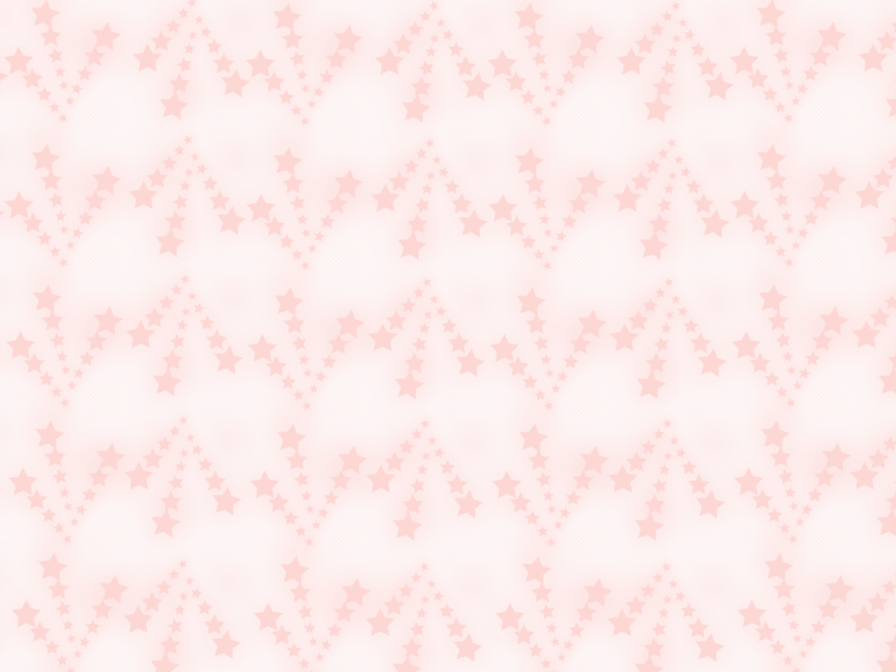
Give the GLSL for this pattern, as a Shadertoy shader.

```glsl
// Pale pink wallpaper of star fans: three arms of growing stars spread from a tip,
// in columns that alternate between hanging and rising fans. Each star is a distance
// function with a halo; blurred blobs and faint halftone patches lie behind.

const float DESIGN_HEIGHT = 864.0;          // design units down the canvas
const vec2  PERIOD = vec2(311.0, 180.0);    // spacing of equal fans
const vec2  HANGING_TIP = vec2(549.0, 363.0);
const vec2  RISING_TIP  = vec2(394.5, 522.0);
const float STAR_MIN = 5.5;
const float STAR_MAX = 19.5;
const float STAR_INSET = 0.52;              // inner to outer radius
const float EDGE_SOFTNESS = 1.5;
const float DOT_PITCH = 6.0;
const float DOT_STRENGTH = 0.4;
const vec3  PAPER = vec3(0.992, 0.965, 0.963);
const vec3  HAZE  = vec3(0.992, 0.885, 0.880);
const vec3  STAR  = vec3(0.990, 0.838, 0.826);

// Arm start (xy) and end (zw), measured from the tip along the fan
const vec4 ARMS[3] = vec4[3](
    vec4(0.0, 0.0, -57.0, 72.5),
    vec4(1.0, 42.0, -23.5, 133.0),
    vec4(9.0, 22.0, 55.0, 104.5));

// Haze blobs: centre and radius
const vec3 HANGING_BLOBS[3] = vec3[3](
    vec3(60.0, 25.0, 30.0), vec3(-28.0, 32.0, 32.0), vec3(-12.0, 112.0, 30.0));
const vec3 RISING_BLOBS[3] = vec3[3](
    vec3(-20.0, 158.0, 30.0), vec3(22.0, 97.0, 32.0), vec3(56.0, 93.0, 34.0));

float hash(vec2 p) {
    return fract(sin(dot(p, vec2(41.3, 289.1))) * 4375.5);
}

vec2 rotate(vec2 p, float angle) {
    float c = cos(angle), s = sin(angle);
    return vec2(c * p.x - s * p.y, s * p.x + c * p.y);
}

// Signed distance to an upright five-pointed star
float starDistance(vec2 p, float radius) {
    const vec2 k1 = vec2(0.80902, -0.58779);
    const vec2 k2 = vec2(-k1.x, k1.y);
    p.x = abs(p.x);
    p -= 2.0 * max(dot(k1, p), 0.0) * k1;
    p -= 2.0 * max(dot(k2, p), 0.0) * k2;
    p.x = abs(p.x);
    p.y -= radius;
    vec2 edge = STAR_INSET * vec2(-k1.y, k1.x) - vec2(0.0, 1.0);
    float h = clamp(dot(p, edge) / dot(edge, edge), 0.0, radius);
    return length(p - edge * h) * sign(p.y * edge.x - p.x * edge.y);
}

float softSpot(vec2 p, float radius) {
    return exp(-dot(p, p) / (radius * radius));
}

// Tip of one fan, with the slow drift across rows and columns
vec2 fanTip(float column, float row, bool hanging) {
    vec2 tip = hanging ? HANGING_TIP : RISING_TIP;
    vec2 stepDown = hanging ? vec2(-3.0, 180.4) : vec2(2.5, 177.8);
    vec2 bend = hanging ? vec2(0.7, 1.35) : vec2(0.6, -2.6);
    float sag = 0.5 - 2.0 * (column - 0.5) * (column - 0.5);
    return tip + vec2(column * PERIOD.x, sag) + row * stepDown + row * row * bend;
}

// Adds one fan to layers: x stars, y haze, z halftone mask
void addFan(vec2 p, bool hanging, float pixel, inout vec3 layers) {
    float side = hanging ? 1.0 : -1.0;
    float soft = max(EDGE_SOFTNESS, 0.7 * pixel);
    for (int arm = 0; arm < 3; arm++) {
        for (int i = 0; i < 5; i++) {
            float n = float(i);
            float t = n * (0.17 + 0.02 * n);
            float radius = mix(STAR_MIN, STAR_MAX, pow(t, 1.35));
            vec2 q = p - mix(ARMS[arm].xy, ARMS[arm].zw, t);
            float tilt = 0.5 * (hash(vec2(n, float(arm))) - 0.5);
            float d = starDistance(rotate(vec2(q.x, -side * q.y), tilt), radius);
            layers.x = max(layers.x, 1.0 - smoothstep(-soft, soft, d));
            layers.y = 1.0 - (1.0 - layers.y) * (1.0 - 0.5 * softSpot(q, 1.25 * radius + 4.0));
        }
        vec3 blob = hanging ? HANGING_BLOBS[arm] : RISING_BLOBS[arm];
        layers.y = 1.0 - (1.0 - layers.y) * (1.0 - 0.42 * softSpot(p - blob.xy, blob.z));
    }
    layers.z += softSpot(vec2(abs(p.x) - 40.0, p.y - 4.0), 24.0);
    layers.z += softSpot(p - vec2(35.0, 128.0), 22.0);
}

void mainImage(out vec4 fragColor, in vec2 fragCoord) {
    float pixel = DESIGN_HEIGHT / iResolution.y;
    vec2 p = vec2(fragCoord.x, iResolution.y - fragCoord.y) * pixel;

    // Nearest column, two overlapping rows, both fan directions
    vec3 layers = vec3(0.0);
    for (int kind = 0; kind < 2; kind++) {
        bool hanging = kind == 0;
        float side = hanging ? 1.0 : -1.0;
        vec2 origin = hanging ? HANGING_TIP : RISING_TIP;
        float column = floor((p.x - origin.x) / PERIOD.x + 0.5);
        float cell = floor((side * (p.y - origin.y) + 40.0) / PERIOD.y);
        for (int back = 0; back < 2; back++) {
            float row = side * (cell - float(back));
            vec2 q = p - fanTip(column, row, hanging);
            addFan(vec2(q.x, side * q.y), hanging, pixel, layers);
        }
    }

    // Halftone dots on a diagonal grid
    vec2 wave = cos(p * 6.2832 / DOT_PITCH);
    float dots = smoothstep(0.1, 0.9, wave.x * wave.y) * min(layers.z, 1.0);

    vec3 color = mix(PAPER, HAZE, max(layers.y, DOT_STRENGTH * dots));
    color = mix(color, STAR, 0.95 * layers.x);
    fragColor = vec4(color, 1.0);
}
```
